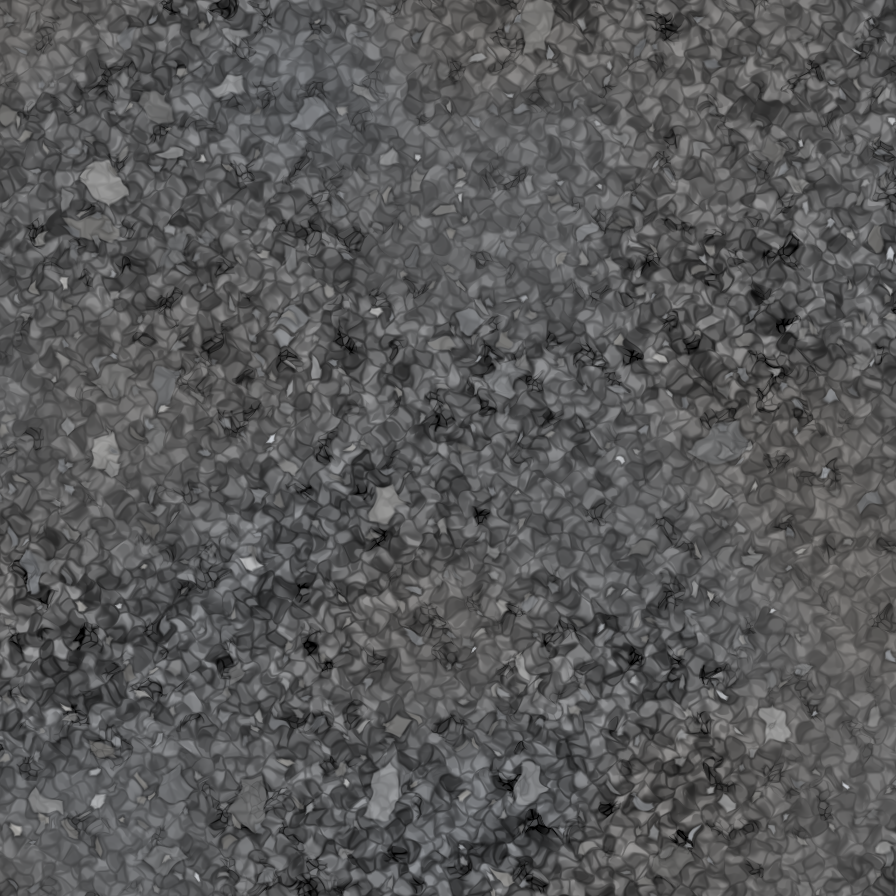
Give the GLSL for this texture, as a Shadertoy shader.

```glsl
// Draws worn dark asphalt: soft grey grit, dark pits and scattered angular stone chips.
#define BASE_TONE 0.392
#define GRIT_SCALE 64.0
#define DUST_SCALE 118.0
#define GRIT_CONTRAST 0.21
#define DUST_CONTRAST 0.17
#define GAP_DEPTH 0.10
#define PIT_DEPTH 0.13
#define PATCH_SCALE 5.0
#define WARP_SIZE 0.0028
#define EDGE_SOFTNESS 0.0019
#define RIM_SHADE 0.24
#define RUST_SHARE 0.004

vec3 hash3(vec2 cell) {
    vec3 h = fract(cell.xyx * vec3(0.1031, 0.1030, 0.0973));
    h += dot(h, h.yxz + 33.33);
    return fract((h.xxy + h.yzz) * h.zyx);
}

// Cellular noise: x = blended cell tone, y = closeness to a gap between cells.
vec2 cells(vec2 p, float crispness, float seed) {
    vec2 home = floor(p), local = fract(p);
    float toneSum = 0.0, weightSum = 0.0, nearest = 9.0, second = 9.0;
    for (int y = -1; y <= 1; y++)
    for (int x = -1; x <= 1; x++) {
        vec2 offset = vec2(x, y);
        vec3 h = hash3(home + offset + seed);
        vec2 delta = offset + h.xy - local;
        float d2 = dot(delta, delta);
        float weight = exp(-crispness * d2);
        toneSum += weight * h.z;
        weightSum += weight;
        float d = sqrt(d2);
        second = min(second, max(nearest, d));
        nearest = min(nearest, d);
    }
    float gap = 1.0 - smoothstep(0.0, 0.36, second - nearest);
    return vec2(toneSum / max(weightSum, 1e-6), gap);
}

// Distance to an irregular five-sided chip.
float chipDistance(vec2 q, float radius, float shape) {
    float d = -9.0;
    for (int i = 0; i < 5; i++) {
        float side = float(i);
        float jitter = fract(shape * 37.0 + side * 0.618);
        float angle = shape * 6.283 + side * 1.257 + (jitter - 0.5) * 0.7;
        d = max(d, dot(q, vec2(cos(angle), sin(angle))) - radius * (0.6 + 0.6 * jitter));
    }
    return d;
}

// Lays one layer of chips, with shaded rims, over the ground colour.
vec3 addChips(vec3 ground, vec2 p, float scale, float share, vec2 sizes, float mottle, float seed) {
    vec2 home = floor(p * scale), local = fract(p * scale);
    float soft = EDGE_SOFTNESS * scale;
    for (int y = -1; y <= 1; y++)
    for (int x = -1; x <= 1; x++) {
        vec2 offset = vec2(x, y);
        vec3 place = hash3(home + offset + seed);
        vec3 look = hash3(home + offset + seed + 71.0);
        if (place.z > share) continue;
        vec2 q = local - offset - mix(vec2(0.2), vec2(0.8), place.xy);
        float turn = look.z * 19.0;
        q = mat2(cos(turn), -sin(turn), sin(turn), cos(turn)) * q;
        q.y *= 1.0 + 0.6 * fract(look.x * 13.0);
        float d = chipDistance(q, mix(sizes.x, sizes.y, look.x * look.x), look.z);
        float cover = 1.0 - smoothstep(-soft, soft, d);
        float rim = 1.0 - smoothstep(0.0, soft * 3.0, d);
        float tone = mix(0.39, 0.56, look.y) + 0.22 * pow(look.y, 14.0) + mottle;
        vec3 chip = tone * mix(vec3(1.01, 1.0, 0.98), vec3(0.98, 1.0, 1.03), fract(look.y * 23.0));
        if (fract(look.z * 91.0) < RUST_SHARE) chip = vec3(0.62, 0.41, 0.27) + mottle;
        ground *= 1.0 - RIM_SHADE * rim * (1.0 - cover);
        ground = mix(ground, chip, 0.92 * cover);
    }
    return ground;
}

void mainImage(out vec4 fragColor, in vec2 fragCoord) {
    vec2 uv = fragCoord / iResolution.y;

    // Layered sines bend the cells into irregular crumbs.
    vec2 p = uv + WARP_SIZE * sin(uv.yx * 130.0 + 3.0 * sin(uv * 47.0 + vec2(1.0, 4.0)));
    p += 0.4 * WARP_SIZE * sin(p.yx * 310.0 + 2.0 * sin(p * 113.0));

    // Broad patches vary from silted and smooth to gritty.
    float coarse = cells(uv * PATCH_SCALE, 4.0, 5.0).x;
    float hue = cells(uv * PATCH_SCALE * 0.9, 4.0, 43.0).x - 0.5;
    float roughness = mix(0.7, 1.25, smoothstep(0.2, 0.8, coarse));

    // Fine ground: grit, dust, gaps and sparse pits.
    vec2 grit = cells(p * GRIT_SCALE, 11.0, 11.0);
    vec2 dust = cells(p * DUST_SCALE, 8.0, 29.0);
    float pit = smoothstep(0.74, 0.96, cells(p * 46.0, 9.0, 61.0).x);
    float relief = GRIT_CONTRAST * (grit.x - 0.5) + DUST_CONTRAST * (dust.x - 0.5);
    relief -= GAP_DEPTH * grit.y * (0.5 + dust.x) + PIT_DEPTH * pit * (0.4 + dust.y);
    float tone = BASE_TONE + relief * roughness - 0.04 * (coarse - 0.5);
    vec3 color = tone * (vec3(1.0, 1.0, 1.006) + hue * vec3(0.05, 0.0, -0.06));

    // Stone chips, from broad and sparse to small and frequent.
    float mottle = 0.35 * (relief + 0.04);
    color = addChips(color, p, 13.0, 0.17, vec2(0.16, 0.36), mottle, 83.0);
    color = addChips(color, p, 33.0, 0.20, vec2(0.16, 0.38), mottle, 137.0);
    color = addChips(color, p, 61.0, 0.12, vec2(0.20, 0.40), mottle, 191.0);

    fragColor = vec4(clamp(color, 0.0, 1.0), 1.0);
}
```
